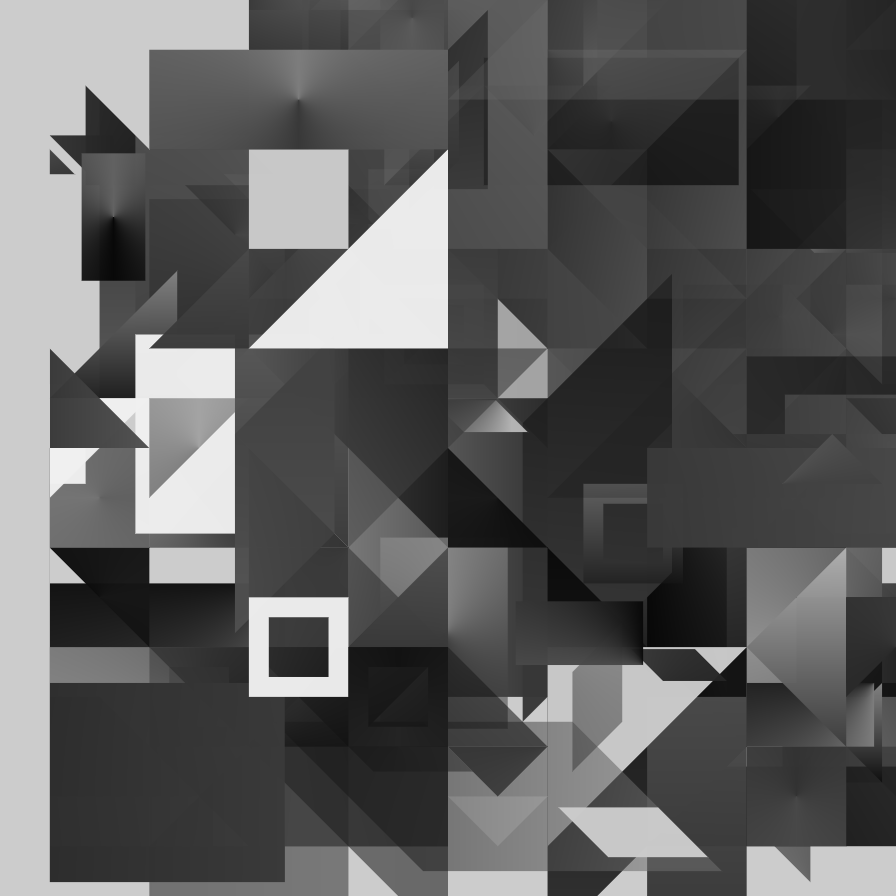
Reproduce this background procedurally as a WebGL 2 fragment shader.

```glsl
#version 300 es
precision highp float;

uniform vec2 u_resolution;
out vec4 fragColor;

vec3 hash(uvec3 v) {
    v = v * 1664525u + 1013904223u;
    v.x += v.y * v.z; v.y += v.z * v.x; v.z += v.x * v.y;
    v ^= v >> 16u;
    v.x += v.y * v.z; v.y += v.z * v.x; v.z += v.x * v.y;
    return vec3(v & 0xffffu) / 65536.0;
}

float cover(float dist) {
    return clamp(0.5 - dist * min(u_resolution.x, u_resolution.y), 0.0, 1.0);
}

// Signed distance to one of five cut-paper forms
float formDistance(vec2 q, vec2 extent, float kind) {
    vec2 edge = abs(q) - extent;
    float box = max(edge.x, edge.y);
    float h = extent.x;
    if (kind < 0.34) return box;
    if (kind < 0.66) return max(box, (q.x + q.y) * 0.7071);
    if (kind < 0.78) return max(box, (abs(q.x) + q.y) * 0.7071);
    if (kind < 0.90) return max(abs(q.y) - h * 0.5, (abs(q.x + q.y) - h) * 0.7071);
    return abs(box + 0.2 * h) - 0.2 * h;
}

// Linear ramp, fan from a corner, or fan from the centre
float ramp(vec2 q, vec2 extent, float style) {
    if (style < 0.4) return clamp(0.5 + 0.5 * q.x / extent.x, 0.0, 1.0);
    if (style < 0.7) {
        vec2 arm = q + extent + 1e-5;
        return clamp(atan(arm.y, arm.x) / 1.5708, 0.0, 1.0);
    }
    return abs(atan(q.y, q.x + 1e-5)) / 3.1416;
}

void main() {
    vec2 p = gl_FragCoord.xy / min(u_resolution.x, u_resolution.y);

    // Pale ground with a dark, quiet field in the upper right
    float field = max((1.222 - p.x - p.y) * 0.7071, 0.5 - p.y);
    float fieldTone = 0.12 + 0.22 * p.x * (1.4 - p.y) + 0.06 * fract(p.x * 9.0 + 0.5);
    float grey = mix(0.8, fieldTone, cover(field));

    // Large forms first, then smaller ones over them
    for (int i = 0; i < 150; i++) {
        vec3 place = hash(uvec3(i, 1, 7));
        vec3 form = hash(uvec3(i, 2, 7));
        vec3 ink = hash(uvec3(i, 3, 7));
        vec3 size = hash(uvec3(i, 4, 7));
        bool large = i < 28;

        // Snap to a nine-cell grid and its inner divisions
        vec2 span = large ? 2.0 + floor(3.0 * size.xy) : 1.0 + floor(2.6 * size.xy * size.xy);
        if (form.x >= 0.34) span.y = span.x;
        if (place.z > 0.8) span *= 0.64;
        vec2 nudge = size.z < 0.55 ? vec2(0.0) : size.z < 0.75 ? vec2(0.0, 0.5) : vec2(0.36, 0.64);
        vec2 extent = span / 18.0;
        vec2 centre = (floor(place.xy * 10.0) - 0.5 + nudge) / 9.0 + extent;

        // Quarter turns
        vec2 q = p - centre;
        int turn = int(form.y * 4.0);
        if ((turn & 1) == 1) q = vec2(-q.y, q.x);
        if (turn > 1) q = -q;

        // Shade
        bool quiet = !large && centre.x > 0.42 && centre.y > 0.55;
        float tone = mix(0.02, 0.27, ink.x)
            + ramp(q, extent, form.z) * (0.05 + 0.5 * ink.y * ink.y);
        float opacity = quiet ? 0.22 : ink.z > 0.75 && !large ? 0.55 : 0.97;
        if (ink.z < 0.17 && !large && !quiet) tone = ink.x < 0.4 ? 0.8 : 0.94;
        grey = mix(grey, tone, opacity * cover(formDistance(q, extent, form.x)));
    }

    // Empty margin on the left and in the upper left
    float margin = max(p.x - 0.0556, -p.x);
    margin = min(margin, max(p.x - 0.1667, (1.0 - p.x - p.y) * 0.7071));
    margin = min(margin, max(p.x - 0.2778, 0.9444 - p.y));
    grey = mix(grey, 0.8, cover(margin));

    fragColor = vec4(vec3(grey), 1.0);
}
```
